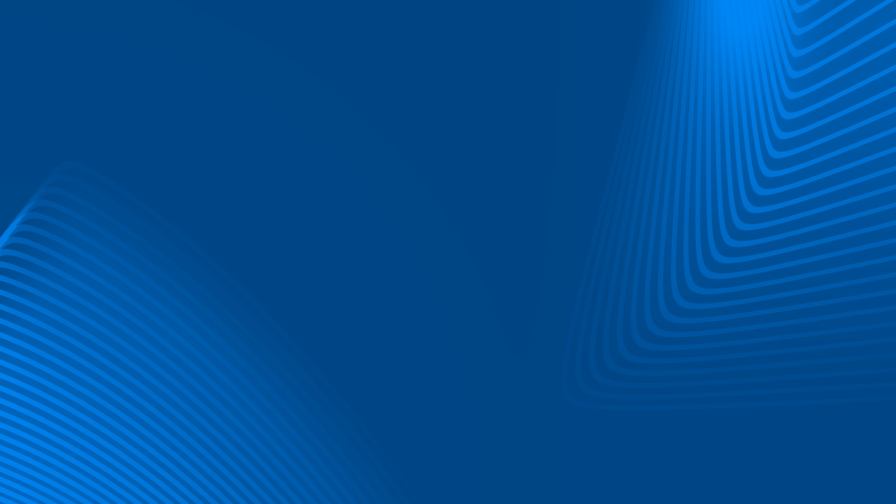
Give the GLSL for this background, as a Shadertoy shader.

```glsl
// Deep blue background with two glowing families of nested, rounded line waves.

const vec3 DEEP_BLUE = vec3(0.0, 0.267, 0.515);
const vec3 BRIGHT_BLUE = vec3(0.0, 0.53, 0.97);

// Hyperbolic maximum whose zero contour still passes through the corner.
float roundedCorner(float a, float b, float k) {
    return 0.5 * (a + b + sqrt((a - b) * (a - b) + k * k) - k);
}

// Soft-edged stroke around the zero contour of a distance.
float stroke(float d, float halfWidth) {
    float edge = max(0.8 / iResolution.y, 0.0015);
    return 1.0 - smoothstep(halfWidth - edge, halfWidth + edge, abs(d));
}

// Distance to one bowl on the right: a steep left side and a rising floor.
float bowl(vec2 p, float t) {
    float depth = max(0.787 - 0.463 * t - 0.306 * t * t, -0.3);
    vec2 corner = vec2(1.583 - 0.79 * pow(max(depth, 0.0), 2.5) - 0.02 * (1.0 - t), 1.0 - depth);
    float lean = mix(0.27, -0.3, t);
    float rise = 0.05 + 0.3 * t + 0.35 * t * t;
    vec2 q = p - corner;
    float side = (lean * q.y - q.x) / sqrt(1.0 + lean * lean);
    float ground = (rise * q.x - q.y) / sqrt(1.0 + rise * rise);
    return roundedCorner(side, ground, mix(0.075, 0.015, min(t, 1.0)));
}

// Distance to one crest on the left: a shared flank and a bowed descent.
float crest(vec2 p, float shift) {
    vec2 q = p - vec2(0.139 - 0.0208 * shift, 0.681 - 0.0278 * shift);
    float slope = 0.42 + 1.2 * max(p.x, 0.0);
    float flank = (q.y - 1.35 * q.x) / 1.68;
    float descent = (q.y + 0.42 * q.x + 0.6 * p.x * p.x) / sqrt(1.0 + slope * slope);
    return roundedCorner(flank, descent, 0.035);
}

void mainImage(out vec4 fragColor, in vec2 fragCoord) {
    vec2 p = fragCoord / iResolution.y;

    // Ambient light and the fills behind the lines
    float light = 0.10 * exp(-2.5 * dot(p, p)) + 0.03 * smoothstep(1.0, 1.4, p.x);
    float insideBowl = 1.0 - smoothstep(-0.16, 0.03, bowl(p, 0.0));
    light += insideBowl * 0.32 * smoothstep(0.15, 0.95, p.y);
    float insideCrest = 1.0 - smoothstep(-0.16, 0.02, crest(p, 0.0));
    light += insideCrest * (0.07 + 0.34 * exp(-3.0 * dot(p, p)));

    // Glow where the bowl sides gather at the top
    vec2 g = (p - vec2(1.47, 1.04)) / vec2(0.10, 0.21);
    light += 0.75 * exp(-dot(g, g));

    // Right bowls, brighter toward the inside
    float lines = 0.0;
    for (int i = 0; i < 31; i++) {
        float t = float(i) / 24.0;
        float strength = 0.05 + 0.62 * smoothstep(0.0, 0.85, t);
        strength *= 1.0 - 0.35 * smoothstep(1.5, 1.8, p.x) * (1.0 - min(t, 1.0));
        lines = max(lines, strength * stroke(bowl(p, t), 0.0045));
    }

    // Left crests, brighter toward the lower left and along the shared flank
    float crests = 0.0;
    for (int i = 0; i < 30; i++) {
        float n = float(i);
        float strength = 0.04 + 0.6 * smoothstep(0.0, 20.0, n);
        strength += 0.3 * smoothstep(0.0, 4.0, n) * exp(-12.0 * p.x);
        strength *= mix(0.45, 1.0, exp(-2.5 * p.x * p.x));
        crests += strength * stroke(crest(p, n * (1.0 - 0.009 * n)), 0.005);
    }
    lines = max(lines, min(crests, 0.8));

    light = clamp(light, 0.0, 0.95);
    light += (1.0 - light) * lines;
    fragColor = vec4(mix(DEEP_BLUE, BRIGHT_BLUE, light), 1.0);
}
```
